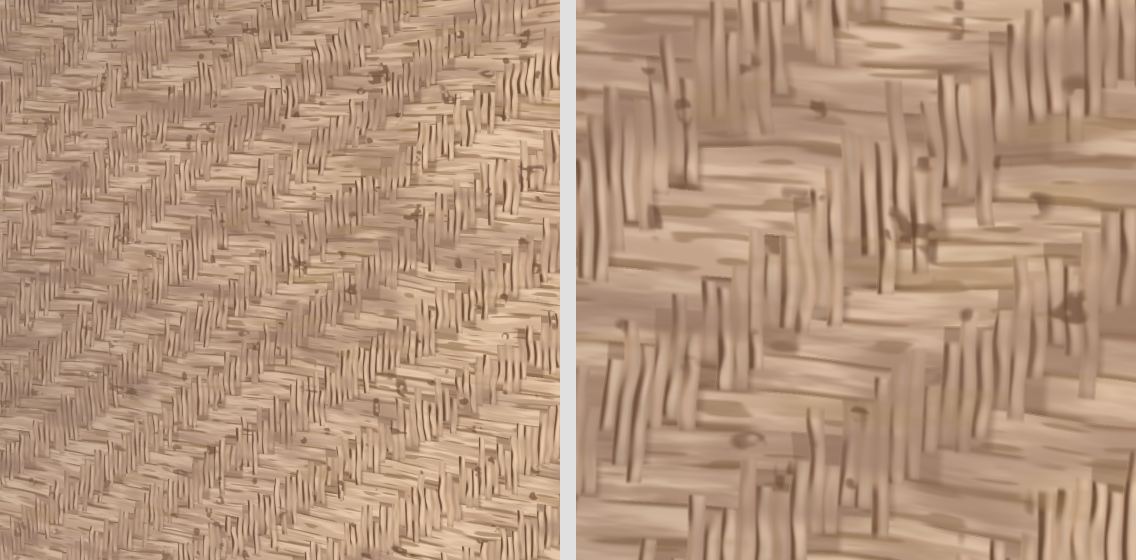
Left, the full canvas; right, a detail of the centre.
This texture is drawn by a three.js fragment shader. Its source:

```glsl
// Twill-woven bamboo mat: flat strands cross over three and under three, so that
// split upright floats climb in diagonal stairs between smooth level floats.
// A fanned strand grid picks the upper strand; stretched noise adds grain and wear.
varying vec2 vUv;

#define STRANDS_X 42.0     // upright strands per unit at the left edge
#define STRANDS_Y 46.0     // level strands per unit at the left edge
#define WIDEN_X 8.5        // how much upright strands widen to the right
#define FAN_Y 10.0         // how much level strands spread to the right
#define FAN_CENTRE 0.83    // height at which strands run level
#define FLOAT_LEN 3.0      // strands crossed by each float
#define SPLITS 3.0         // splinters in one upright strand
#define RAGGED 1.7         // unevenness of float ends
#define GROOVE 0.95        // depth of the dark splits
#define STAIN 0.55         // strength of the brown blotches
#define SOFT 0.0006        // edge smoothing radius

const vec3 STRAW = vec3(0.800, 0.680, 0.575);
const vec3 PALE = vec3(0.870, 0.765, 0.665);
const vec3 ROSE = vec3(0.645, 0.515, 0.445);
const vec3 OCHRE = vec3(0.660, 0.535, 0.380);
const vec3 UMBER = vec3(0.410, 0.285, 0.205);

float hash(vec2 p) {
  vec3 a = fract(p.xyx * 0.1031);
  a += dot(a, a.yzx + 33.33);
  return fract((a.x + a.y) * a.z);
}

float noise(vec2 p) {
  vec2 i = floor(p), f = fract(p);
  f = f * f * (3.0 - 2.0 * f);
  return mix(mix(hash(i), hash(i + vec2(1.0, 0.0)), f.x),
             mix(hash(i + vec2(0.0, 1.0)), hash(i + 1.0), f.x), f.y);
}

float fbm(vec2 p) {
  return 0.55 * noise(p) + 0.3 * noise(p * 2.1 + 7.0) + 0.15 * noise(p * 4.3 + 19.0);
}

// Canvas position to strand numbers, with a slight hand-made wobble
vec2 strandGrid(vec2 uv) {
  vec2 q = vec2(uv.x * (STRANDS_X - WIDEN_X * uv.x),
                (uv.y - FAN_CENTRE) * (STRANDS_Y - FAN_Y * uv.x));
  q += 0.6 * vec2(noise(uv * 6.0), noise(uv * 6.0 + 31.0));
  q.x += 0.14 * noise(q * vec2(1.1, 0.9) + 5.0);
  q.y += 0.22 * noise(q * vec2(0.5, 0.9) + 12.0);
  return q + 80.0;
}

// Upright float: splinters with a dark split and a lit edge beside it
vec3 uprightStrand(vec2 q, float splinter, float along, float relief) {
  float f = fract(q.x * SPLITS);
  float depth = smoothstep(0.30, 0.70, noise(vec2(splinter, q.y * 0.85)));
  float width = mix(0.20, 0.55, noise(vec2(splinter, q.y * 1.4 + 60.0)));
  float split = smoothstep(0.0, 0.10, f) * (1.0 - smoothstep(width * 0.6, width, f));
  float lit = smoothstep(width, width + 0.15, f) * (1.0 - smoothstep(0.7, 1.0, f));
  vec3 c = mix(STRAW, ROSE, 0.6 * noise(vec2(splinter * 0.7, q.y * 0.6)));
  c = mix(c, PALE, lit * (0.25 + 0.55 * depth));
  c = mix(c, OCHRE, 0.35 * split);
  c = mix(c, UMBER, split * depth * GROOVE * relief);
  c *= 0.94 + 0.12 * noise(q * vec2(8.0, 1.5));
  float ends = 1.0 - smoothstep(0.0, 0.4, along);
  return mix(c, UMBER, 0.25 * ends * relief);
}

// Level float: smooth face, fine lengthwise grain, thin shaded lower edge
vec3 levelStrand(vec2 q, float relief) {
  float row = floor(q.y), f = fract(q.y);
  float period = 2.0 * FLOAT_LEN;
  float id = floor((q.x - row) / period);
  float along = mod(q.x - row, period) - FLOAT_LEN;
  float grain = fbm(q * vec2(0.7, 4.0));
  vec3 c = mix(STRAW, PALE, smoothstep(0.4, 0.75, grain));
  c = mix(c, ROSE, 0.55 * hash(vec2(id, row)) * smoothstep(0.65, 0.25, grain));
  float seam = 1.0 - smoothstep(0.04, 0.20, min(f, 1.3 * (1.0 - f)));
  float worn = smoothstep(0.4, 0.75, noise(vec2(q.x * 0.9, row * 3.0)));
  c = mix(c, mix(OCHRE, UMBER, 0.5), seam * worn * 0.75);
  c = mix(c, PALE, 0.4 * smoothstep(0.5, 0.8, f) * (1.0 - smoothstep(0.8, 0.95, f)));
  float crack = smoothstep(0.74, 0.86, noise(q * vec2(0.9, 6.0) + 33.0));
  c = mix(c, mix(OCHRE, UMBER, 0.4), 0.6 * crack * relief);
  float ends = 1.0 - smoothstep(0.0, 0.2, along);
  return mix(c, UMBER, 0.4 * ends * relief);
}

vec3 mat(vec2 uv) {
  vec2 q = strandGrid(uv);
  float period = 2.0 * FLOAT_LEN;
  float relief = mix(0.6, 1.0, smoothstep(0.0, 0.7, uv.x));

  // Which strand lies on top, with each splinter ending at its own height
  float splinter = floor(q.x * SPLITS);
  float ragged = q.y + RAGGED * (noise(vec2(splinter, q.y * 0.4)) - 0.5);
  float along = mod(ragged - floor(q.x) + FLOAT_LEN - 1.0, period);
  float upright = smoothstep(0.0, 0.15, along)
                * (1.0 - smoothstep(FLOAT_LEN - 0.15, FLOAT_LEN, along));
  vec3 c = mix(levelStrand(q, relief),
               uprightStrand(q, splinter, along, relief), upright);

  // Blotches, yellowed streaks and rare dark gaps
  float blotch = smoothstep(0.48, 0.8, fbm(q * vec2(0.2, 0.5) + 40.0));
  c = mix(c, ROSE * 0.94, STAIN * blotch);
  c = mix(c, OCHRE, 0.4 * smoothstep(0.6, 0.85, fbm(q * vec2(0.3, 1.4) + 90.0)));
  float gap = smoothstep(0.83, 0.92, noise(q * vec2(1.4, 1.1) + 17.0));
  c = mix(c, UMBER, 0.65 * gap * relief * smoothstep(0.3, 0.6, noise(q * 5.0)));

  // Uneven light: dim rosy left, warm bright right
  vec3 light = mix(vec3(0.91, 0.90, 0.91), vec3(1.02, 1.01, 0.99), smoothstep(0.0, 0.9, uv.x));
  return c * light * (0.95 + 0.09 * noise(uv * 3.0 + 2.0));
}

void main() {
  vec2 a = vec2(SOFT, 0.4 * SOFT), b = vec2(-a.y, a.x);
  vec3 c = mat(vUv + a) + mat(vUv - a) + mat(vUv + b) + mat(vUv - b);
  gl_FragColor = vec4(c * 0.25, 1.0);
}
```
